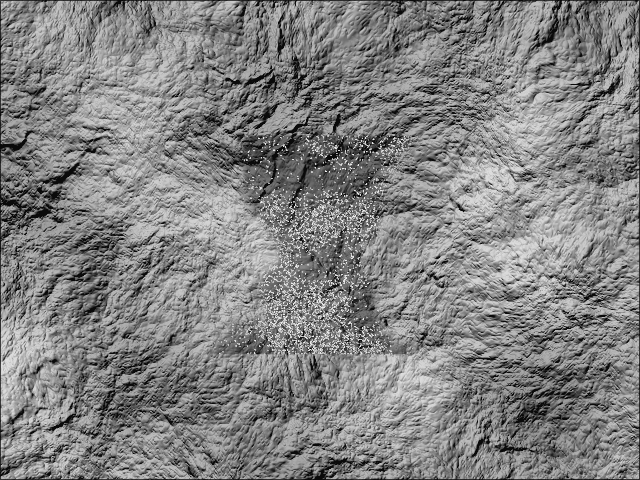
Write a Shadertoy shader that draws this texture.

```glsl
// Rough grey rock with creased grain and dark cracks, and a dim speckled hourglass patch in the middle.
#define LIGHT_ANGLE 2.25
#define LIGHT_BEND 1.7
#define MEAN_TONE 0.565
#define RELIEF 0.26
#define CRACK_SHADE 0.12
#define GRAIN_OCTAVES 7
#define GRAIN_SCALE 4.0
#define LEDGE_SCALE 2.4
#define LEDGE_HEIGHT 0.024
#define PATCH_TONE 0.34
#define SPECK_SCALE 275.0
#define SPECK_TONE 0.95

const mat2 TURN = mat2(0.8, 0.6, -0.6, 0.8);

float hash(vec2 p) {
    vec3 q = fract(p.xyx * 0.1031);
    q += dot(q, q.yzx + 33.33);
    return fract((q.x + q.y) * q.z);
}

float noise(vec2 p) {
    vec2 cell = floor(p), f = fract(p);
    f = f * f * (3.0 - 2.0 * f);
    float low = mix(hash(cell), hash(cell + vec2(1, 0)), f.x);
    float high = mix(hash(cell + vec2(0, 1)), hash(cell + vec2(1, 1)), f.x);
    return mix(low, high, f.y);
}

float fbm(vec2 p) {
    float sum = 0.0, amp = 0.5;
    for (int i = 0; i < 6; i++) {
        sum += amp * noise(p);
        p = TURN * p * 2.03 + 17.3;
        amp *= 0.5;
    }
    return sum;
}

// Creased grain whose slope grows towards the small octaves
float grain(vec2 p) {
    float sum = 0.0, freq = GRAIN_SCALE;
    for (int i = 0; i < GRAIN_OCTAVES; i++) {
        float steepness = 0.12 + 0.07 * float(i);
        sum += steepness / freq * abs(2.0 * noise(p * freq + 31.7 * float(i)) - 1.0);
        p = TURN * p;
        freq *= 1.9;
    }
    return sum;
}

// Ragged steps along contours of a noise field, broken up by a patchy mask
float ledges(vec2 p) {
    float level = 6.0 * fbm(p * LEDGE_SCALE + 4.1);
    float rise = smoothstep(0.38, 0.62, fract(level)) - fract(level);
    float strength = smoothstep(0.2, 0.65, noise(p * 6.0 + 23.0));
    return LEDGE_HEIGHT * rise * strength;
}

float rockHeight(vec2 p) {
    vec2 warp = vec2(noise(p * 7.0), noise(p * 7.0 + 53.0)) - 0.5;
    vec2 fray = vec2(noise(p * 38.0 + 5.0), noise(p * 38.0 + 91.0)) - 0.5;
    vec2 chips = vec2(noise(p * 95.0 + 3.0), noise(p * 95.0 + 61.0)) - 0.5;
    return grain(p + 0.05 * warp) + ledges(p + 0.04 * warp + 0.016 * fray + 0.007 * chips);
}

// Hourglass with straight top and bottom and ragged sides
float patchMask(vec2 p) {
    float rise = p.y - 0.49;
    float halfWidth = 0.11 + 0.33 * abs(rise) + 0.16 * (fbm(p * 9.0) - 0.5);
    float sides = smoothstep(0.02, -0.02, abs(p.x - 0.02 * rise) - halfWidth);
    float ends = smoothstep(0.002, -0.002, abs(rise) - 0.228);
    return sides * ends;
}

// Fine white specks of uneven brightness, gathered in clusters
float specks(vec2 p) {
    vec2 q = TURN * p * SPECK_SCALE, cell = floor(q);
    float density = mix(0.06, 0.6, smoothstep(0.36, 0.68, fbm(p * 11.0 + 9.0)));
    vec2 jitter = 0.5 * (vec2(hash(cell + 7.0), hash(cell + 19.0)) - 0.5);
    float disc = smoothstep(0.8, 0.3, length(q - cell - 0.5 - jitter));
    float glow = mix(0.4, 1.0, hash(cell + 37.0));
    return disc * glow * step(hash(cell + 101.0), density);
}

void mainImage(out vec4 fragColor, in vec2 fragCoord) {
    vec2 p = (fragCoord - vec2(0.5 * iResolution.x, 0.0)) / iResolution.y;
    vec2 rock = p + 11.0;

    // Surface gradient
    float reach = 0.0016;
    float here = rockHeight(rock);
    vec2 gradient = vec2(rockHeight(rock + vec2(reach, 0.0)) - here,
                         rockHeight(rock + vec2(0.0, reach)) - here) / reach;

    // Light whose direction drifts, plus shade in every steep crack
    float angle = LIGHT_ANGLE + LIGHT_BEND * (noise(rock * 3.0 + 15.0) - 0.5);
    float slope = dot(gradient, vec2(cos(angle), sin(angle)));
    float broad = fbm(rock * 3.4 + 40.0) - 0.49;
    float roughness = 1.0 - 1.1 * broad + 0.4 * (noise(rock * 6.0 + 70.0) - 0.5);
    float relief = -RELIEF * roughness * slope;
    relief = relief > 0.0 ? 0.3 * tanh(relief / 0.3) : relief;
    float crack = CRACK_SHADE * max(length(gradient) - 0.9, 0.0);

    // Broad light and dark areas
    float tone = MEAN_TONE + 0.6 * broad + relief - crack;

    // Dim patch with specks
    float dim = PATCH_TONE + 0.65 * (tone - MEAN_TONE);
    dim = mix(dim, SPECK_TONE, specks(rock));
    tone = mix(tone, dim, patchMask(p));

    // Thin dark rim around the canvas
    vec2 toEdge = min(fragCoord, iResolution.xy - fragCoord) / iResolution.y;
    tone *= mix(0.3, 1.0, smoothstep(0.001, 0.003, min(toEdge.x, toEdge.y)));

    fragColor = vec4(vec3(clamp(tone, 0.04, 0.93)), 1.0);
}
```
